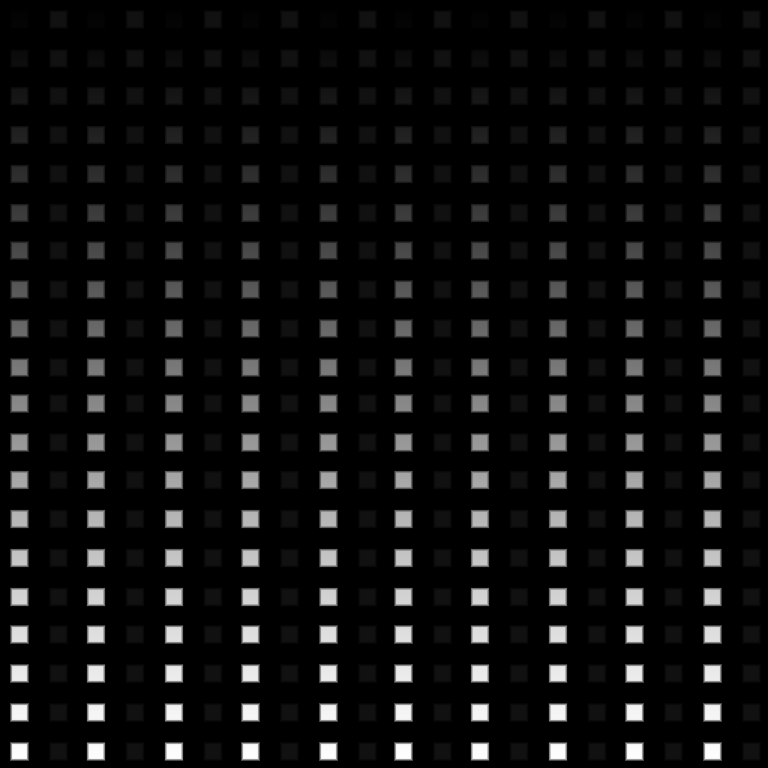
Reproduce this pattern procedurally as a three.js fragment shader.

```glsl
varying vec2 vUv;

// Soft coverage of a square, in steps of 1/512 of the canvas
float squareMask(vec2 offset, float halfSide) {
  float d = max(abs(offset.x), abs(offset.y)) - halfSide;
  return 1.0 - smoothstep(-0.5, 0.5, d);
}

void main() {
  vec2 fromTop = vec2(vUv.x, 1.0 - vUv.y);

  // Two blocks each way, each holding ten by ten squares
  vec2 block = fract(fromTop * 2.0) * 256.0;
  vec2 cell = floor(block / 25.75);
  vec2 center = ceil(cell * 25.75 + 12.5);
  vec2 offset = block - center;

  // Even columns brighten downward, odd columns stay dim
  float ramp = mix(fromTop.y, smoothstep(0.0, 1.0, fromTop.y), 0.5);
  float isOdd = mod(cell.x, 2.0);
  float brightness = mix(ramp, 0.065, isOdd);

  // Darker rim around a flat core
  float rim = squareMask(offset, 6.0);
  float core = squareMask(offset, 5.0);
  float shade = brightness * mix(0.57 * rim, 1.0, core);

  gl_FragColor = vec4(vec3(shade), 1.0);
}
```
